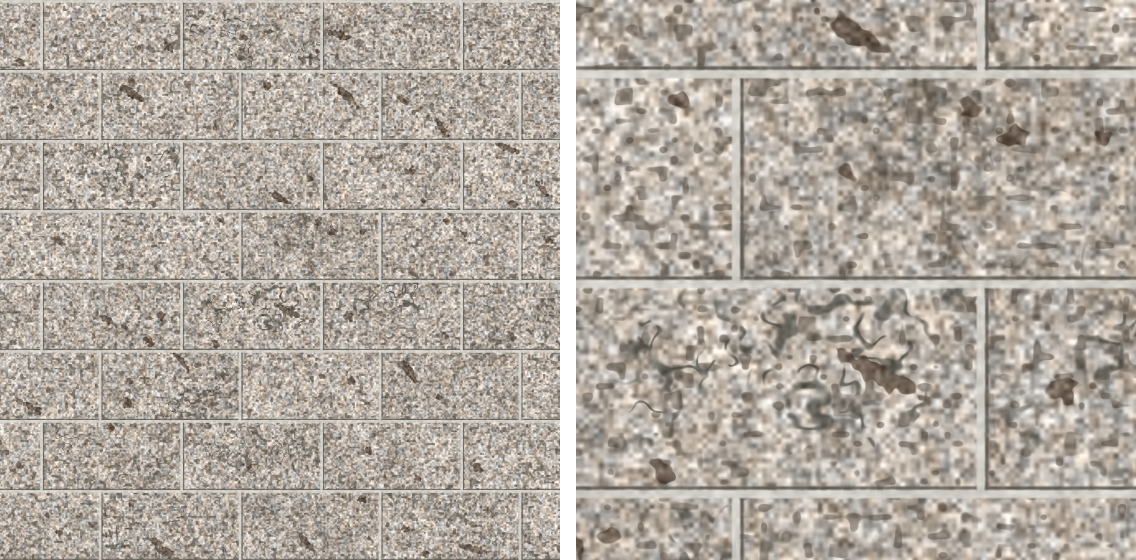
Left: the whole. Right: its middle third, enlarged.
This texture is drawn by a WebGL 1 fragment shader. Its source:

```glsl
precision highp float;
// Limestone block wall: staggered courses with pale joints, grain, pits, fossils and veins.

uniform vec2 u_resolution;

const vec2 GRID = vec2(4.0, 8.0);          // blocks across, courses down
const vec2 COURSE_SHIFT = vec2(0.714, 0.297); // joint offset of even and odd courses
const float COURSE_BASE = -0.02;
const float JOINT_HALF = 0.0024;
const float SHADOW_HALF = 0.0011;
const float SHADOW_OFFSET = 0.0036;

const vec3 STONE = vec3(0.725, 0.692, 0.655);
const vec3 JOINT = vec3(0.835, 0.830, 0.800);
const vec3 SHADOW = vec3(0.36, 0.345, 0.32);
const vec3 PIT = vec3(0.42, 0.385, 0.345);
const vec3 FOSSIL = vec3(0.39, 0.335, 0.285);
const vec3 VEIN = vec3(0.36, 0.355, 0.325);

float hash(vec2 p) {
  vec3 q = fract(p.xyx * vec3(0.1031, 0.1030, 0.0973));
  q += dot(q, q.yzx + 33.33);
  return fract((q.x + q.y) * q.z);
}

vec2 hash2(vec2 p) {
  return vec2(hash(p), hash(p + vec2(37.2, 91.7)));
}

float noise(vec2 p) {
  vec2 cell = floor(p);
  vec2 f = fract(p);
  f = f * f * (3.0 - 2.0 * f);
  float low = mix(hash(cell), hash(cell + vec2(1.0, 0.0)), f.x);
  float high = mix(hash(cell + vec2(0.0, 1.0)), hash(cell + vec2(1.0, 1.0)), f.x);
  return mix(low, high, f.y);
}

// Soft-edged stripe around zero.
float stripe(float d, float halfWidth, float blur) {
  return 1.0 - smoothstep(halfWidth - blur, halfWidth + blur, abs(d));
}

// Signed distance to the nearest multiple of period.
float nearest(float x, float period) {
  return x - period * floor(x / period + 0.5);
}

// Coverage of one ragged, tilted oval.
float oval(vec2 p, vec2 radius, float angle, float ragged, float blur) {
  float c = cos(angle);
  float s = sin(angle);
  vec2 q = vec2(c * p.x + s * p.y, c * p.y - s * p.x);
  float d = (length(q / radius) - 1.0 + ragged) * radius.y;
  return 1.0 - smoothstep(-blur, blur, d);
}

// Brown inclusions scattered over one block.
float fossils(vec2 p, vec2 size, vec2 id, float blur) {
  float cover = 0.0;
  float ragged = 1.1 * (noise(p * 210.0 + id * 17.0) - 0.5);
  for (int i = 0; i < 4; i++) {
    vec2 seed = id * 7.3 + float(i) * 19.1 + 3.0;
    vec2 center = size * (0.08 + 0.84 * hash2(seed));
    float kind = hash(seed + 5.7);
    float radius = mix(0.004, 0.0085, hash(seed + 11.3));
    float stretch = mix(1.1, 3.2, step(0.87, kind));
    float angle = -0.6 + 0.8 * (hash(seed + 23.9) - 0.5);
    float spot = oval(p - center, radius * vec2(stretch, 0.85), angle, ragged, blur);
    cover = max(cover, spot * step(0.42, kind));
  }
  return cover;
}

// Broken dark cracks, gathered in patches on some blocks.
float veins(vec2 p, vec2 id) {
  vec2 q = p + id * vec2(3.17, 5.41);
  float amount = smoothstep(0.35, 0.9, hash(id + 61.0));
  float patchMask = smoothstep(0.45, 0.75, noise(q * 22.0));
  vec2 warp = vec2(noise(q * 110.0), noise(q * 110.0 + 40.0)) * 0.012;
  float ridge = 1.0 - abs(2.0 * noise((q + warp) * 75.0) - 1.0);
  float broken = smoothstep(0.25, 0.6, noise(q * 150.0 + 9.0));
  return amount * patchMask * broken * smoothstep(0.72, 0.96, ridge);
}

vec3 stone(vec2 p, vec2 size, vec2 id, float blur) {
  vec2 q = p + id * vec2(1.37, 2.11);
  float grain = 0.34 * (noise(q * 340.0) - 0.5) + 0.30 * (noise(q * 190.0 + 50.0) - 0.5);
  float cloud = 0.09 * (noise(q * 28.0) - 0.5) + 0.035 * (hash(id + 8.0) - 0.5);
  float warmth = 0.05 * (noise(q * 120.0 + 80.0) - 0.5);
  vec3 color = STONE + grain + cloud + warmth * vec3(1.0, 0.0, -1.0);
  float pits = smoothstep(0.70, 0.86, noise(q * vec2(150.0, 175.0) + 20.0));
  color = mix(color, PIT + 0.4 * grain, 0.7 * pits);
  color = mix(color, VEIN + 0.4 * grain, 0.85 * veins(p, id));
  return mix(color, FOSSIL + 0.6 * grain, 0.88 * fossils(p, size, id, blur));
}

void main() {
  vec2 uv = gl_FragCoord.xy / u_resolution;
  float blur = max(0.0009, 0.7 / min(u_resolution.x, u_resolution.y));
  vec2 size = 1.0 / GRID;

  // Block index and position inside the block, wrapping at the canvas edges.
  vec2 wall = uv * GRID - vec2(0.0, COURSE_BASE);
  float course = floor(wall.y);
  wall.x -= mix(COURSE_SHIFT.x, COURSE_SHIFT.y, mod(course, 2.0));
  vec2 id = mod(vec2(floor(wall.x), course), GRID);
  vec2 local = fract(wall) * size;
  vec3 color = stone(local, size, id, blur);

  // Dark edge along the left and bottom of each block, then the pale joint.
  vec2 d = vec2(nearest(local.x, size.x), nearest(local.y, size.y));
  float wear = noise(uv * 230.0);
  float shade = max(stripe(d.x - SHADOW_OFFSET, SHADOW_HALF, blur),
                    stripe(d.y - SHADOW_OFFSET, SHADOW_HALF, blur));
  float joint = max(stripe(d.x, JOINT_HALF, blur), stripe(d.y, JOINT_HALF, blur));
  color = mix(color, SHADOW, shade * (0.65 + 0.35 * wear));
  color = mix(color, JOINT + 0.12 * (wear - 0.5), 0.92 * joint);
  gl_FragColor = vec4(clamp(color, 0.0, 1.0), 1.0);
}
```
